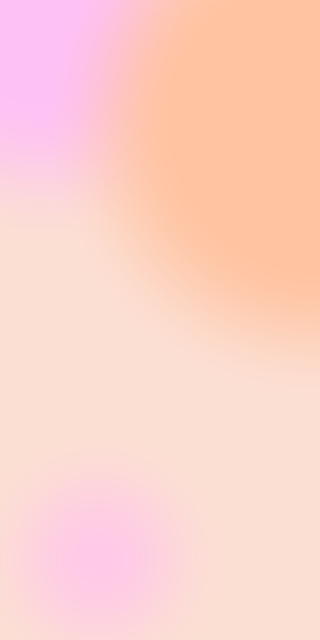
A WebGL 1 fragment shader for this background:

```glsl
precision highp float;
// Soft pastel backdrop: a cream field with three blurred discs of light.
// Each disc is a smooth radial falloff, blended from back to front
// in a space one unit wide and two units tall.

uniform vec2 u_resolution;

// Coverage of a blurred disc: full inside "inner", gone beyond "outer".
float softDisc(vec2 p, vec2 center, float inner, float outer) {
  return 1.0 - smoothstep(inner, outer, length(p - center));
}

void main() {
  vec2 p = gl_FragCoord.xy / u_resolution * vec2(1.0, 2.0);

  // Cream field
  vec3 color = vec3(0.988, 0.874, 0.828);

  // Faint rose glow, lower left
  vec3 rose = vec3(1.0, 0.790, 0.905);
  color = mix(color, rose, softDisc(p, vec2(0.307, 0.255), 0.03, 0.40));

  // Orchid glow, upper left corner
  vec3 orchid = vec3(0.995, 0.757, 0.960);
  color = mix(color, orchid, softDisc(p, vec2(0.13, 1.90), 0.195, 0.68));

  // Large peach disc, upper right, in front
  vec3 peach = vec3(1.0, 0.765, 0.630);
  color = mix(color, peach, softDisc(p, vec2(1.0, 1.61), 0.44, 0.87));

  gl_FragColor = vec4(color, 1.0);
}
```
